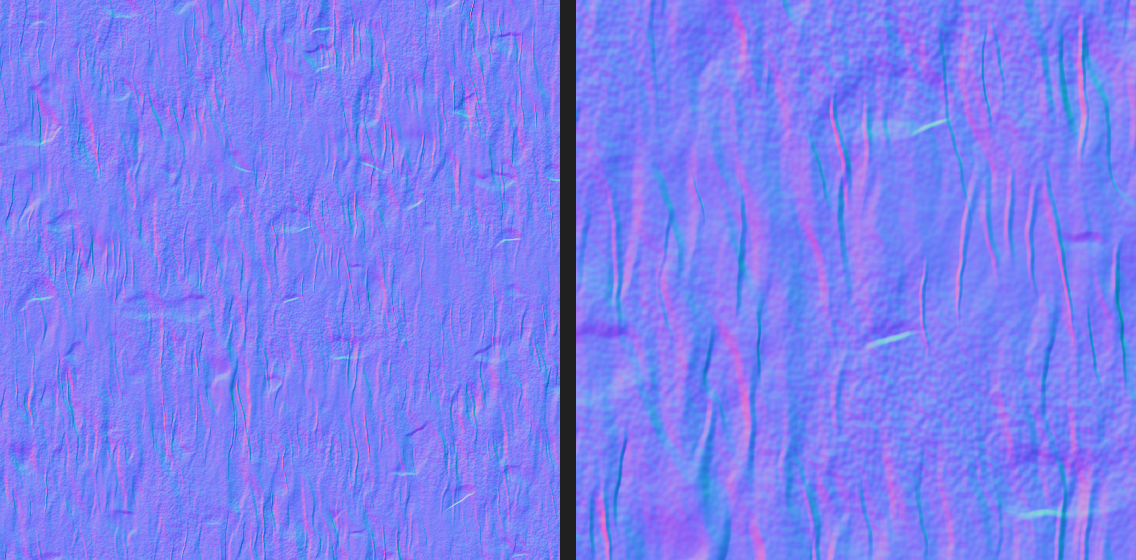
Left: the whole. Right: its middle third, enlarged.
Reproduce this texture map procedurally as a three.js fragment shader.

```glsl
varying vec2 vUv;

#define LEAN 0.05
#define SKEW 0.3
#define STREAK_SLOPE 0.105
#define PLATE_DEPTH 0.0031
#define CREVICE_DEPTH 0.0017
#define LEDGE_DEPTH 0.0026
#define GRAIN_SLOPE 0.105
#define SAMPLE_STEP 0.0008
#define BLUE_SCALE 0.975
#define TILT vec2(-0.02, 0.008)

vec2 hashGradient(vec2 cell) {
  vec3 h = fract(vec3(cell.xyx) * vec3(0.1031, 0.1030, 0.0973));
  h += dot(h, h.yzx + 33.33);
  float angle = 6.28318 * fract((h.x + h.y) * h.z);
  return vec2(cos(angle), sin(angle));
}

float noise(vec2 p) {
  vec2 i = floor(p);
  vec2 f = p - i;
  vec2 u = f * f * f * (f * (f * 6.0 - 15.0) + 10.0);
  float a = dot(hashGradient(i), f);
  float b = dot(hashGradient(i + vec2(1.0, 0.0)), f - vec2(1.0, 0.0));
  float c = dot(hashGradient(i + vec2(0.0, 1.0)), f - vec2(0.0, 1.0));
  float d = dot(hashGradient(i + 1.0), f - 1.0);
  return mix(mix(a, b, u.x), mix(c, d, u.x), u.y);
}

// Noise whose rising flanks along an axis are steeper than its falling ones
float skewedNoise(vec2 p, vec2 axis) {
  return noise(p + SKEW * axis * noise(p));
}

// Long fibres at three widths
float streaks(vec2 q) {
  float h = 0.0;
  vec2 freq = vec2(27.0, 6.0);
  for (int i = 0; i < 3; i++) {
    h += skewedNoise(q * freq + float(i) * 17.3, vec2(1.0, 0.0)) / freq.x;
    freq *= vec2(1.9, 2.0);
  }
  return h * STREAK_SLOPE;
}

// Flaked plates with sharp upright edges, at two sizes
float plates(vec2 q) {
  float wideMask = smoothstep(-0.02, 0.3, noise(q * vec2(15.0, 9.0) + 41.7));
  float thinMask = smoothstep(-0.02, 0.3, noise(q * vec2(22.0, 12.0) + 63.1));
  float wide = skewedNoise(q * vec2(33.0, 6.5) + 7.9, vec2(1.0, 0.0));
  float thin = skewedNoise(q * vec2(62.0, 13.0) + 29.4, vec2(1.0, 0.0));
  return PLATE_DEPTH * (smoothstep(-0.06, 0.1, wide) * wideMask
                      + 0.6 * smoothstep(-0.1, 0.12, thin) * thinMask);
}

// Short narrow splits between the fibres
float crevices(vec2 q) {
  float mask = smoothstep(0.0, 0.25, noise(q * vec2(24.0, 10.0) + 71.3));
  float line = abs(noise(q * vec2(42.0, 6.0) + 57.7));
  return CREVICE_DEPTH * mask * smoothstep(0.0, 0.12, line);
}

// Sparse breaks running across the fibres
float ledges(vec2 p) {
  vec2 r = vec2(p.x, p.y - 0.25 * p.x);
  float edge = skewedNoise(r * vec2(8.0, 17.0) + 83.2, vec2(0.0, 1.0));
  edge += 0.13 * noise(p * 48.0);
  float mask = smoothstep(0.2, 0.42, noise(p * vec2(12.0, 13.0) + 52.6));
  return LEDGE_DEPTH * smoothstep(-0.05, 0.07, edge) * mask;
}

// Fine crumbly surface
float grain(vec2 p) {
  float rough = 0.85 + 1.0 * noise(p * 9.0 + 14.8);
  float h = 0.35 * noise(p * vec2(80.0, 62.0) + 3.1) / 80.0;
  h += 0.7 * noise(p * vec2(150.0, 120.0) + 9.6) / 150.0;
  h += noise(p * vec2(270.0, 235.0) + 21.5) / 270.0;
  return h * rough * GRAIN_SLOPE;
}

float height(vec2 p) {
  vec2 q = p;
  q.x += LEAN * p.y + 0.010 * noise(p * vec2(6.0, 8.0) + 2.4);
  q.x += 0.0045 * noise(p * vec2(20.0, 27.0) + 11.2);
  q.x += 0.0013 * noise(p * vec2(65.0, 75.0) + 44.9);
  float weathered = smoothstep(-0.35, 0.35, noise(p * vec2(5.0, 4.0) + 35.5));
  float fibres = streaks(q) + plates(q) + crevices(q);
  return fibres * mix(0.5, 1.25, weathered) + ledges(p) + grain(p);
}

void main() {
  vec2 p = vUv + 3.0;
  float h = height(p);
  vec2 slope = vec2(height(p + vec2(SAMPLE_STEP, 0.0)) - h,
                    height(p + vec2(0.0, SAMPLE_STEP)) - h) / SAMPLE_STEP;
  // Green grows downwards along the surface normal
  vec3 normal = normalize(vec3(vec2(-slope.x, slope.y) + TILT, 1.0));
  vec3 color = 0.5 + 0.5 * normal;
  gl_FragColor = vec4(color * vec3(1.0, 1.0, BLUE_SCALE), 1.0);
}
```
